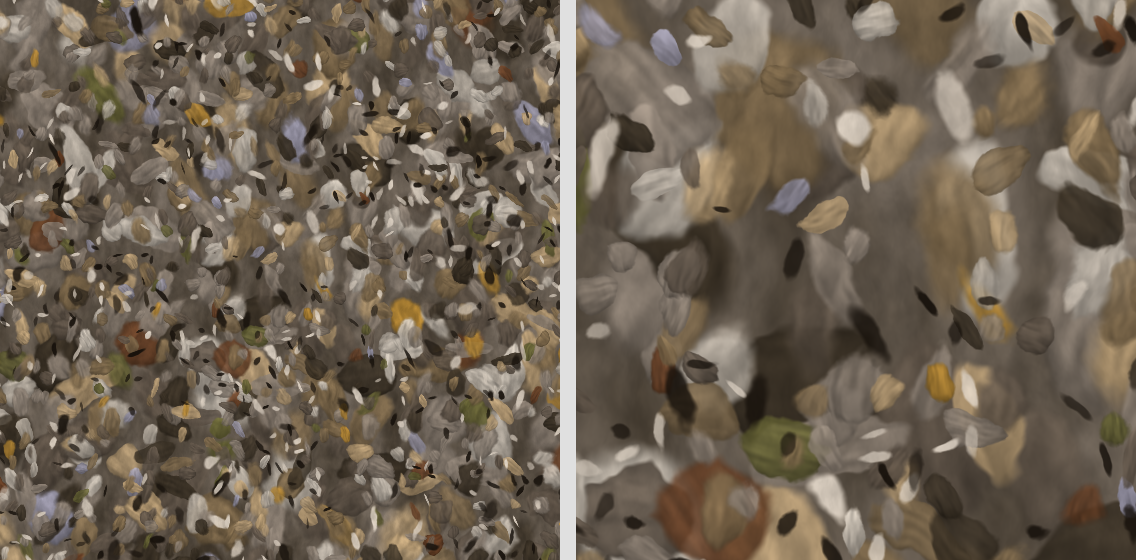
Left, the full canvas; right, a detail of the centre.
Reproduce this texture procedurally as a Shadertoy shader.

```glsl
vec3 hash3(vec2 p) {
    vec3 q = fract(p.xyx * vec3(0.1031, 0.1030, 0.0973));
    q += dot(q, q.yxz + 33.33);
    return fract((q.xxy + q.yzz) * q.zyx);
}

float noise(vec2 p) {
    vec2 i = floor(p), f = fract(p);
    f = f * f * (3.0 - 2.0 * f);
    return mix(mix(hash3(i).x, hash3(i + vec2(1, 0)).x, f.x),
               mix(hash3(i + vec2(0, 1)).x, hash3(i + vec2(1, 1)).x, f.x), f.y);
}

float fbm(vec2 p) {
    float sum = 0.0, amp = 0.53;
    for (int i = 0; i < 4; i++) {
        sum += amp * noise(p);
        p = mat2(1.6, 1.2, -1.2, 1.6) * p + 7.3;
        amp *= 0.5;
    }
    return sum;
}

// Earth and stone tones, picked by share, with a few rare accents
vec3 pigment(float pick, float accent) {
    if (accent < 0.035) return vec3(0.52, 0.51, 0.57);  // lilac
    if (accent < 0.060) return vec3(0.62, 0.47, 0.20);  // gold
    if (accent < 0.085) return vec3(0.38, 0.24, 0.15);  // rust
    if (accent < 0.120) return vec3(0.36, 0.35, 0.20);  // moss
    if (pick < 0.11) return vec3(0.22, 0.19, 0.15);
    if (pick < 0.35) return vec3(0.35, 0.31, 0.27);
    if (pick < 0.51) return vec3(0.45, 0.38, 0.28);
    if (pick < 0.61) return vec3(0.63, 0.54, 0.41);
    if (pick < 0.86) return vec3(0.49, 0.45, 0.41);
    return vec3(0.66, 0.63, 0.59);
}

// One layer of overlapping, ragged brush dabs
vec3 paintDabs(vec3 col, vec2 uv, float cells, float density, float seed) {
    vec2 p = uv * cells + seed;
    vec2 home = floor(p);
    float ragged = fbm(p * 2.3) - 0.5;
    for (int j = -1; j <= 1; j++)
    for (int i = -1; i <= 1; i++) {
        vec2 cell = home + vec2(i, j);
        vec3 place = hash3(cell + seed);
        vec3 look = hash3(cell + seed + 51.7);
        vec3 form = hash3(cell + seed + 93.1);
        if (form.z > density) continue;

        // Mostly upright, now and then lying flat
        float turn = (place.z - 0.5) * 1.5 + (look.z < 0.25 ? 1.4 : 0.0);
        vec2 d = p - cell - place.xy;
        d = mat2(cos(turn), -sin(turn), sin(turn), cos(turn)) * d;
        vec2 size = vec2(0.25 + 0.25 * form.x, 0.42 + 0.34 * form.y);
        d.x *= 1.0 + 0.5 * (look.x - 0.5) * d.y / size.y;
        float r = length(d / size) + 0.65 * ragged;
        float softness = mix(0.12, 0.6, look.z * look.z);
        float cover = 1.0 - smoothstep(1.0 - softness, 1.0, r);

        // Lit from above, with bristle streaks along the dab
        float region = fbm(cell / cells * 5.0 + 3.0);
        vec3 paint = pigment(fract(look.x + 0.7 * region), look.y);
        float streak = noise(d * vec2(13.0, 3.0) + place.xy * 40.0) - 0.5;
        float light = 0.16 * (p.y - cell.y - place.y) / size.y;
        paint *= 1.0 + light + 0.26 * streak;
        paint *= 1.0 - 0.2 * smoothstep(0.6, 1.0, r) * step(0.4, form.x);
        col = mix(col, paint, cover * (0.75 + 0.22 * place.x));
    }
    return col;
}

// Sparse bright chips and dark crevices
vec3 paintChips(vec3 col, vec2 uv, float cells, float density) {
    vec2 p = uv * cells;
    vec2 home = floor(p);
    float ragged = fbm(p * 1.7 + 19.0) - 0.5;
    for (int j = -1; j <= 1; j++)
    for (int i = -1; i <= 1; i++) {
        vec2 cell = home + vec2(i, j);
        vec3 place = hash3(cell + 211.0);
        vec3 form = hash3(cell + 307.0);
        float cluster = fbm(cell / cells * 7.0);
        if (form.z > density * smoothstep(0.25, 0.7, cluster) * 2.0) continue;
        float turn = (place.z - 0.5) * 1.4 + (form.y < 0.35 ? 1.5 : 0.0);
        vec2 d = mat2(cos(turn), -sin(turn), sin(turn), cos(turn)) * (p - cell - place.xy);
        float r = length(d / vec2(0.12 + 0.2 * form.x, 0.4 + 0.3 * form.y)) + 0.9 * ragged;
        float cover = 1.0 - smoothstep(0.55, 1.0, r);
        vec3 chip = place.x < 0.5 ? vec3(0.80, 0.76, 0.71) : vec3(0.11, 0.09, 0.07);
        col = mix(col, chip, cover * (0.55 + 0.4 * place.y));
    }
    return col;
}

void mainImage(out vec4 fragColor, in vec2 fragCoord) {
    vec2 uv = fragCoord / iResolution.y;

    // Bend the strokes
    vec2 bent = uv + 0.022 * (vec2(fbm(uv * 17.0), fbm(uv * 17.0 + 31.0)) - 0.5);

    // Underpainting, then dabs from broad to fine
    vec3 col = mix(vec3(0.23, 0.20, 0.16), vec3(0.49, 0.45, 0.41), fbm(uv * vec2(24.0, 12.0)));
    col = paintDabs(col, bent, 10.0, 1.0, 11.0);
    col = paintDabs(col, bent, 15.0, 0.75, 37.0);
    col = paintDabs(col, bent, 23.0, 0.5, 71.0);
    col = paintDabs(col, bent, 38.0, 0.32, 127.0);
    col = paintChips(col, bent, 27.0, 0.14);
    col = paintChips(col, bent + 0.37, 48.0, 0.16);

    // Fine grain of the paint and a little contrast
    col *= 1.0 + 0.28 * (fbm(bent * vec2(110.0, 65.0)) - 0.5);
    col = (col - 0.44) * 1.1 + 0.45;
    fragColor = vec4(clamp(col, 0.0, 1.0), 1.0);
}
```
